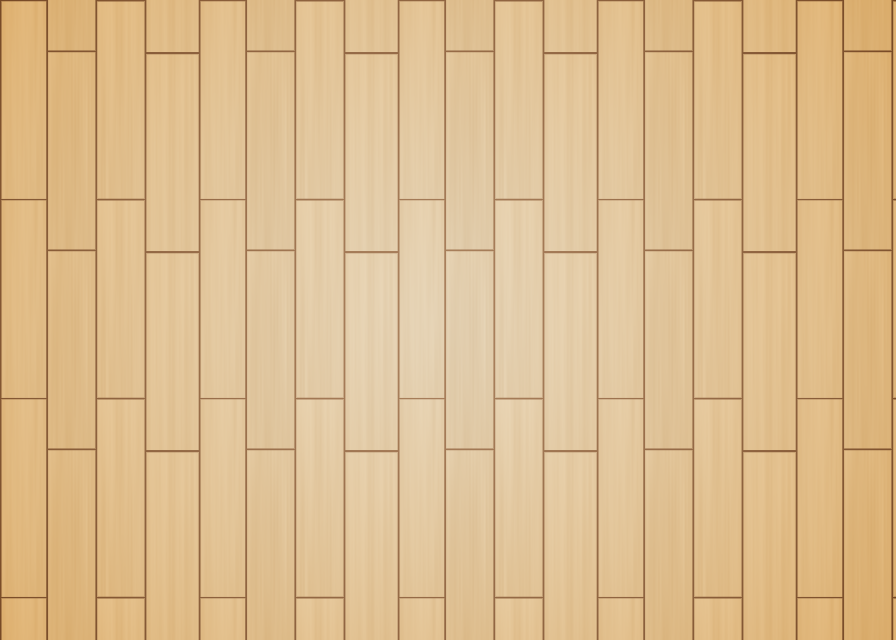
Give the GLSL for this texture, as a Shadertoy shader.

```glsl
// Pale wooden floor of staggered vertical planks with fine grain and a warm vignette.

float hash(vec2 p) {
    p = fract(p * vec2(0.1731, 0.2417));
    p += dot(p, p.yx + 23.45);
    return fract(p.x * p.y * 17.3);
}

float noise(vec2 p) {
    vec2 i = floor(p), f = fract(p);
    f = f * f * (3.0 - 2.0 * f);
    return mix(mix(hash(i), hash(i + vec2(1, 0)), f.x),
               mix(hash(i + vec2(0, 1)), hash(i + vec2(1, 1)), f.x), f.y);
}

// Share of a pixel covered by a line of the given half width
float lineCoverage(float d, float halfWidth, float pixel) {
    return clamp(0.5 + (halfWidth - d) / pixel, 0.0, 1.0)
         - clamp(0.5 - (halfWidth + d) / pixel, 0.0, 1.0);
}

void mainImage(out vec4 fragColor, in vec2 fragCoord) {
    vec2 uv = fragCoord / iResolution.y;
    float aspect = iResolution.x / iResolution.y;
    float pixel = 3.216 / iResolution.y;

    // Square tiles of four planks, counted from the top left
    vec2 p = vec2(uv.x, 1.0 - uv.y) * 3.216 - 0.003;
    float x = fract(p.x);

    // Plank edges within the tile, and each plank's joint height and thickness
    vec4 edges = vec4(0.0, 0.234, 0.481, 0.728);
    float kind = dot(step(edges, vec4(x)), vec4(1.0)) - 1.0;
    float joint = kind == 1.0 ? 0.255 : kind == 3.0 ? 0.264 : 0.0;
    float jointWidth = kind == 0.0 ? 0.0034 : kind == 3.0 ? 0.0056 : 0.0044;
    float along = fract(p.y - joint);

    // Gaps between planks
    float gap = lineCoverage(abs(fract(p.y - joint + 0.5) - 0.5), jointWidth, pixel);
    for (int i = 0; i < 4; i++) {
        float d = abs(fract(x - edges[i] + 0.5) - 0.5);
        gap = max(gap, lineCoverage(d, 0.0046, pixel));
    }

    // Grain: long streaks in three widths, shifted for each kind of plank
    vec2 g = vec2(x, along) + kind * vec2(3.7, 11.3);
    float grain = 0.45 * noise(g * vec2(24.0, 1.2))
                + 0.35 * noise(g * vec2(62.0, 1.7) + 40.0)
                + 0.30 * noise(g * vec2(120.0, 2.5) + 90.0) - 0.55;
    float tone = 0.012 * (hash(vec2(kind + 2.0, 5.0)) - 0.5) + 0.012 * (0.5 - along);

    // Vignette from cream to amber
    float radius = length(uv - vec2(0.49 * aspect, 0.5)) / 0.86;
    float warmth = pow(radius, 1.3);
    vec3 wood = mix(vec3(0.89, 0.815, 0.695), vec3(0.865, 0.685, 0.43), warmth);
    wood += tone + grain * vec3(0.045, 0.065, 0.085);
    vec3 gapColor = mix(vec3(0.67, 0.51, 0.37), vec3(0.46, 0.28, 0.14), warmth);

    fragColor = vec4(mix(wood, gapColor, gap), 1.0);
}
```
